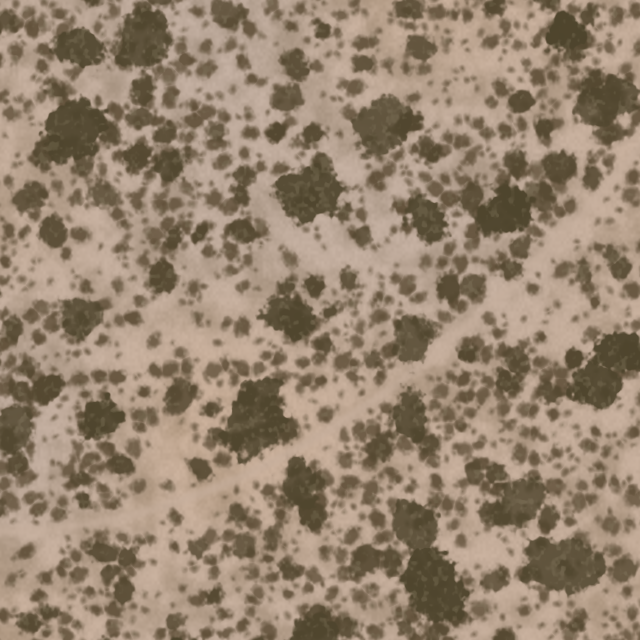
Reproduce this texture procedurally as a three.js fragment shader.

```glsl
// Aerial view of dry sandy scrubland dotted with dark olive shrubs of many sizes.
varying vec2 vUv;

const vec3 SAND_PALE = vec3(0.775, 0.685, 0.615);
const vec3 SAND_DARK = vec3(0.680, 0.595, 0.515);
const vec3 SAND_WARM = vec3(0.035, 0.005, -0.030);
const vec3 SHRUB_BROWN = vec3(0.370, 0.305, 0.215);
const vec3 SHRUB_OLIVE = vec3(0.305, 0.268, 0.175);
const vec3 LEAF_LIGHT = vec3(0.430, 0.390, 0.290);
const float EDGE_SOFTNESS = 0.0055;
const float SHADE_REACH = 0.016;
const float SHADE_STRENGTH = 0.35;
const float TRACK_WIDTH = 0.014;

float hash(vec2 p) {
  vec3 q = fract(vec3(p.xyx) * 0.1031);
  q += dot(q, q.yzx + 33.33);
  return fract((q.x + q.y) * q.z);
}

vec2 hash2(vec2 p) {
  return vec2(hash(p), hash(p + 57.3));
}

float valueNoise(vec2 p) {
  vec2 cell = floor(p);
  vec2 f = fract(p);
  f = f * f * (3.0 - 2.0 * f);
  float low = mix(hash(cell), hash(cell + vec2(1.0, 0.0)), f.x);
  float high = mix(hash(cell + vec2(0.0, 1.0)), hash(cell + 1.0), f.x);
  return mix(low, high, f.y);
}

float fbm(vec2 p) {
  float sum = 0.0;
  float weight = 0.5;
  for (int i = 0; i < 4; i++) {
    sum += weight * valueNoise(p);
    p = p * 2.03 + 17.1;
    weight *= 0.5;
  }
  return sum / 0.9375;
}

// Approximate distance to a faint track that curves up to the right
float trackDistance(vec2 p) {
  float rise = p.y - 0.17 - 0.6 * p.x * p.x;
  return abs(rise) / sqrt(1.0 + 1.44 * p.x * p.x);
}

// One size class of shrubs: x is leaf cover, y is the soft shade around it
vec2 shrubLayer(vec2 p, float cells, float minRadius, float maxRadius,
                float share, float raggedness, float seed) {
  vec2 home = floor(p * cells);
  vec2 result = vec2(0.0);
  for (int j = -1; j <= 1; j++) {
    for (int i = -1; i <= 1; i++) {
      vec2 cell = home + vec2(float(i), float(j));
      vec2 id = cell + seed;
      vec2 center = (cell + 0.1 + 0.8 * hash2(id)) / cells;
      float size = hash(id + 11.7);
      float radius = mix(minRadius, maxRadius, size * size);

      // Plants gather in thickets and stay off the track
      float thicket = smoothstep(0.25, 0.65, valueNoise(center * 8.0 + 4.0));
      float clear = smoothstep(0.4, 1.0, trackDistance(center) / (TRACK_WIDTH + radius));
      float present = step(hash(id + 23.1), share * mix(0.55, 1.25, thicket) * clear);

      // Slightly stretched crown with its own direction
      float angle = 6.2832 * hash(id + 31.9);
      vec2 axis = vec2(cos(angle), sin(angle));
      vec2 offset = p - center;
      offset = vec2(dot(offset, axis), dot(offset, vec2(-axis.y, axis.x)));
      offset *= vec2(0.88, 1.14);
      float d = length(offset) - radius + raggedness;

      float density = present * mix(0.78, 1.0, hash(id + 41.3));
      float cover = density * smoothstep(EDGE_SOFTNESS, -EDGE_SOFTNESS, d);
      float shade = present * smoothstep(SHADE_REACH, -EDGE_SOFTNESS, d);
      result = max(result, vec2(cover, shade));
    }
  }
  return result;
}

void main() {
  vec2 p = vUv;
  float lobes = fbm(p * 32.0) - 0.5;
  float leaf = valueNoise(p * 125.0) - 0.5;
  float fine = valueNoise(p * vec2(230.0, 190.0) + 9.0) - 0.5;
  float fringe = 0.008 * leaf + 0.004 * fine;

  // Shrub classes from wide thickets down to specks
  vec2 large = shrubLayer(p, 7.0, 0.030, 0.056, 0.56, 0.040 * lobes + 1.3 * fringe, 3.0);
  vec2 medium = shrubLayer(p, 17.0, 0.014, 0.025, 0.50, 0.016 * lobes + fringe, 101.0);
  vec2 small = shrubLayer(p, 35.0, 0.008, 0.014, 0.50, 0.7 * fringe, 211.0);
  vec2 specks = shrubLayer(p, 68.0, 0.0025, 0.006, 0.32, 0.4 * fringe, 307.0);

  // Sand with broad tints, mottling and a paler track
  float mottle = fbm(p * 22.0 + 40.0);
  vec3 sand = mix(SAND_PALE, SAND_DARK, smoothstep(0.35, 0.85, mottle));
  sand += SAND_WARM * (valueNoise(p * 3.0 + 7.0) - 0.5);
  sand += 0.03 * fine;
  float track = smoothstep(TRACK_WIDTH, 0.0, trackDistance(p));
  sand = mix(sand, SAND_PALE, 0.6 * track);
  float shade = max(max(large.y, medium.y), max(small.y, 0.5 * specks.y));
  sand = mix(sand, SAND_DARK * 0.9, SHADE_STRENGTH * shade);

  // Foliage: larger crowns are darker and greener
  float crown = max(large.x, 0.6 * medium.x);
  vec3 foliage = mix(SHRUB_BROWN, SHRUB_OLIVE, crown);
  foliage = mix(foliage, LEAF_LIGHT, 0.55 * smoothstep(0.0, 0.5, leaf + 0.6 * fine));
  float bare = (1.0 - large.x) * (1.0 - medium.x) * (1.0 - 0.92 * small.x) * (1.0 - 0.8 * specks.x);
  gl_FragColor = vec4(mix(foliage, sand, bare), 1.0);
}
```
